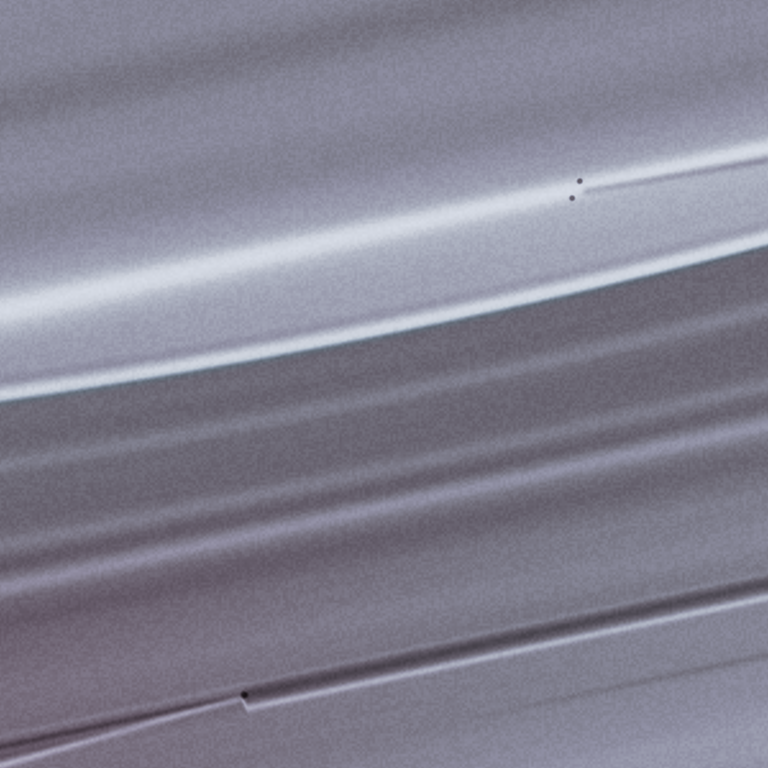
This texture is drawn by a WebGL 1 fragment shader. Its source:

```glsl
precision highp float;
uniform vec2 u_resolution;

#define SLOPE 0.213
#define UPPER_RIDGE 0.595
#define LOWER_RIDGE 0.486
#define SEAM 0.027
#define UPPER_FORK_X 0.755
#define LOWER_FORK_X 0.318
#define STREAK_AMOUNT 0.055
#define GRAIN_AMOUNT 0.05
#define GRAIN_SCALE 300.0

float hash(vec2 p) {
  vec3 q = fract(vec3(p.xyx) * 0.1031);
  q += dot(q, q.yzx + 33.33);
  return fract((q.x + q.y) * q.z);
}

float noise(vec2 p) {
  vec2 cell = floor(p), f = fract(p);
  f = f * f * (3.0 - 2.0 * f);
  return mix(mix(hash(cell), hash(cell + vec2(1.0, 0.0)), f.x),
             mix(hash(cell + vec2(0.0, 1.0)), hash(cell + 1.0), f.x), f.y);
}

// Soft line of the given half width around a centre
float band(float v, float centre, float width) {
  float d = (v - centre) / width;
  return exp(-d * d);
}

float ramp(float a, float b, float t) {
  return clamp((t - a) / (b - a), 0.0, 1.0);
}

// Long streaks drawn out along the folds
float streaks(float x, float v) {
  float sum = 0.0, weight = 0.5;
  vec2 p = vec2(x * 1.3, v * 22.0) + 40.0;
  for (int i = 0; i < 4; i++) {
    sum += weight * (noise(p) - 0.5);
    p = p * vec2(1.4, 2.1) + 17.3;
    weight *= 0.65;
  }
  return sum;
}

float upperFold(float v) {
  float glow = 0.15 * exp(-max(v - UPPER_RIDGE, 0.0) / 0.055);
  return 0.53 + glow - 0.07 * band(v, 0.86, 0.035) - 0.045 * band(v, 0.70, 0.04);
}

float middleFold(float x, float v) {
  return 0.60 + 0.04 * x + 0.06 * band(v, 0.58, 0.03)
       - 0.05 * band(v, LOWER_RIDGE + 0.017, 0.008);
}

float lowerFold(float x, float v) {
  float t = 0.415 + 0.065 * x * (1.0 - smoothstep(0.1, 0.42, v));
  t += 0.08 * band(v, 0.395, 0.014) + 0.06 * band(v, 0.29, 0.012);
  t += 0.13 * band(v, 0.234, 0.013) + 0.03 * band(v, 0.09, 0.04);
  t -= 0.04 * band(v, 0.262, 0.012) + 0.035 * band(v, 0.19, 0.025);
  float below = 1.0 - smoothstep(-0.01, 0.02, v);
  t += below * (0.03 + 0.07 * smoothstep(-0.05, -0.16, v));
  return t - 0.07 * band(v, -0.066, 0.005) * smoothstep(0.5, 1.0, x);
}

// Dark seam with bright lips; its left part opens into a fork
float seam(float x, float v) {
  float right = smoothstep(-0.006, 0.006, x - LOWER_FORK_X);
  float gap = max(LOWER_FORK_X - x, 0.0);
  float dark = band(v, SEAM, mix(0.005, 0.009, right));
  float lip = band(v, mix(SEAM - 0.002 - 0.07 * gap, 0.009, right), 0.005);
  float inner = band(v, SEAM - 0.012, 0.005) * (1.0 - right) * smoothstep(0.0, 0.2, gap);
  return 0.21 * lip + 0.05 * band(v, 0.041, 0.004) - 0.16 * dark - 0.06 * inner;
}

// Bright crest, split by a thin crease to the right of its fork
float crest(float x, float v) {
  float right = smoothstep(-0.004, 0.012, x - UPPER_FORK_X);
  float t = 0.19 * band(v, UPPER_RIDGE, mix(0.022, 0.011, x));
  float crease = UPPER_RIDGE - 0.006 - 0.04 * max(x - UPPER_FORK_X, 0.0);
  return t - right * mix(0.26, 0.15, x) * band(v, crease, 0.006);
}

float dot2d(vec2 p, vec2 centre, float radius) {
  return 1.0 - smoothstep(radius * 0.4, radius * 1.4, length(p - centre));
}

// Plum shadows through slate to pale blue highlights
vec3 palette(float t) {
  vec3 c = mix(vec3(0.39, 0.37, 0.42), vec3(0.44, 0.43, 0.48), ramp(0.39, 0.44, t));
  c = mix(c, vec3(0.50, 0.50, 0.56), ramp(0.44, 0.50, t));
  c = mix(c, vec3(0.56, 0.56, 0.64), ramp(0.50, 0.56, t));
  c = mix(c, vec3(0.67, 0.69, 0.75), ramp(0.56, 0.67, t));
  c = mix(c, vec3(0.80, 0.82, 0.86), ramp(0.67, 0.80, t));
  return c * min(t / 0.39, 1.0) + 0.5 * clamp(t - 0.80, 0.0, 0.12);
}

void main() {
  vec2 p = gl_FragCoord.xy / u_resolution;
  float x = p.x;

  // Height across the folds, gently bowed near the lower ridge
  float v = p.y - SLOPE * x;
  v += (0.06 * x * (1.0 - x) + 0.009 * x)
     * smoothstep(0.2, 0.4, v) * (1.0 - smoothstep(0.50, 0.58, v));

  // Folds and ridges
  float sharp = smoothstep(LOWER_RIDGE - 0.013, LOWER_RIDGE - 0.005, v);
  float tone = mix(lowerFold(x, v), middleFold(x, v), sharp);
  tone = mix(tone, upperFold(v), smoothstep(0.575, 0.605, v));
  tone += 0.20 * sharp * band(v, LOWER_RIDGE, 0.010);
  tone += crest(x, v) + seam(x, v);

  // Streaks, grain and the fork tips
  tone += STREAK_AMOUNT * streaks(x, v) * mix(1.0, 0.5, sharp);
  tone += GRAIN_AMOUNT * (noise(p * GRAIN_SCALE) - 0.5);
  tone -= 0.40 * dot2d(p, vec2(UPPER_FORK_X, 0.764), 0.004);
  tone -= 0.40 * dot2d(p, vec2(UPPER_FORK_X - 0.010, 0.742), 0.004);
  tone -= 0.20 * dot2d(p, vec2(LOWER_FORK_X, 0.095), 0.005);

  // Plum cast in the low left, teal fringe under the lower ridge
  vec3 color = palette(tone);
  float plum = (1.0 - smoothstep(0.0, 0.8, x)) * (1.0 - smoothstep(0.1, 0.4, v));
  color += plum * vec3(0.010, -0.020, -0.010);
  color += band(v, LOWER_RIDGE - 0.011, 0.005) * vec3(-0.04, 0.01, 0.01);
  gl_FragColor = vec4(clamp(color, 0.0, 1.0), 1.0);
}
```
